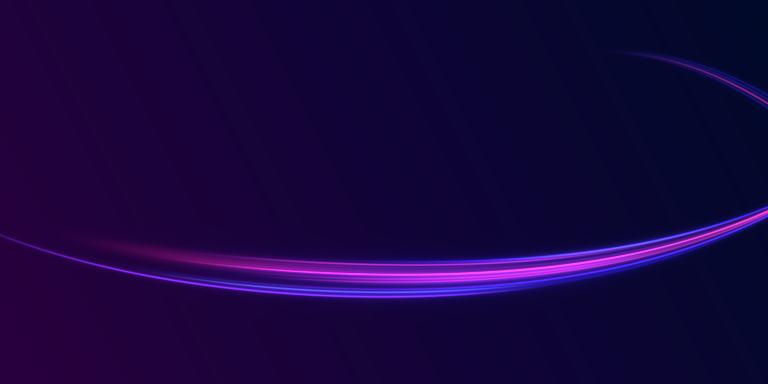
This background is drawn by a WebGL 2 fragment shader. Its source:

```glsl
#version 300 es
precision highp float;
// Curved neon light trails sweeping across a violet to navy gradient.

uniform vec2 u_resolution;
out vec4 fragColor;

const vec3 PLUM = vec3(0.16, 0.0, 0.24);
const vec3 INDIGO = vec3(0.065, 0.013, 0.215);
const vec3 NAVY = vec3(0.0, 0.035, 0.16);
const vec3 BLUE = vec3(0.14, 0.10, 0.85);
const vec3 SKY = vec3(0.38, 0.42, 1.0);
const vec3 VIOLET = vec3(0.50, 0.18, 0.95);
const vec3 PINK = vec3(0.95, 0.20, 0.62);
const vec3 CRIMSON = vec3(0.50, 0.06, 0.22);

// Sine-free hash of one value
float hash(float n) {
    n = fract(n * 0.1031);
    n *= n + 33.33;
    return fract(n * (n + n));
}

// Diagonal three-stop gradient
vec3 backdrop(vec2 p) {
    float g = 0.4 * p.x + 0.2 * p.y;
    vec3 warm = mix(PLUM, INDIGO, clamp(2.0 * g, 0.0, 1.0));
    return mix(warm, NAVY, clamp(2.0 * g - 1.0, 0.0, 1.0));
}

// Rises from a to b, falls from c to d
float span(float x, float a, float b, float c, float d) {
    return smoothstep(a, b, x) * (1.0 - smoothstep(c, d, x));
}

float bell(float d, float width) {
    return exp(-d * d / (width * width));
}

// Thin core with a faint halo
float trail(float d, float width) {
    return bell(d, width) + 0.14 * bell(d, width * 4.0);
}

// Height of the outer edge of the lower bundle, s measured from its lowest point
float outerEdge(float s) {
    return 0.227 + s * s * (0.143 + s * (0.022 + 0.04 * s));
}

float outerSlope(float s) {
    return s * (0.286 + s * (0.066 + 0.16 * s));
}

// Thickness of the bundle, narrowing to the right
float bundleWidth(float s) {
    return 0.092 - s * (0.018 + 0.045 * s);
}

// Lower bundle: lane 0 is the outer edge, lane 1 the inner edge
vec3 lowerBundle(vec2 p, float pixel) {
    float x = p.x;
    float s = x - 1.0;
    float width = bundleWidth(s);
    float tilt = inversesqrt(1.0 + pow(outerSlope(s), 2.0));
    float h = p.y - outerEdge(s);
    float lane = h / width;
    float scale = width * tilt;
    float core = max(0.0026, 0.65 * pixel);

    // Soft glows between the lanes
    vec3 light = CRIMSON * 0.50 * bell(lane - 0.72, 0.20) * span(x, 0.1, 0.55, 0.65, 1.1);
    light += PINK * 0.42 * bell(lane - 0.52, 0.17) * span(x, 0.75, 1.25, 1.45, 1.85);
    light += BLUE * 0.28 * bell(lane - 0.5, 0.55) * span(x, 0.25, 1.1, 1.5, 2.1);

    // Fine scattered lanes
    for (int i = 0; i < 14; i++) {
        float id = float(i);
        float at = (id + hash(id + 3.0)) / 14.0;
        float start = 1.1 * hash(id + 21.0);
        float finish = 1.3 + 1.2 * hash(id + 47.0);
        float fade = span(x, start, start + 0.5, finish - 0.4, finish);
        vec3 tint = mix(BLUE, PINK, hash(id + 71.0));
        light += tint * 0.20 * fade * trail((lane - at) * scale, core);
    }

    // Violet and blue lanes along the outer edge
    light += VIOLET * 0.85 * span(x, -0.25, 0.5, 1.05, 1.5) * trail(lane * scale, core);
    light += SKY * 0.65 * span(x, 0.3, 0.75, 1.1, 1.5) * trail((lane - 0.13) * scale, core);
    light += BLUE * 0.75 * span(x, 0.9, 1.4, 2.2, 2.6) * trail((lane - 0.20) * scale, core);

    // Pink lanes through the middle
    light += PINK * 0.40 * span(x, 0.6, 1.0, 2.2, 2.6) * trail((lane - 0.42) * scale, core);
    light += PINK * 0.90 * span(x, 0.35, 0.95, 2.2, 2.6) * trail((lane - 0.63) * scale, core);
    light += PINK * 0.50 * span(x, 0.5, 1.0, 1.3, 1.8) * trail((lane - 0.91) * scale, core);

    // Blue inner edge, brightest right of centre
    light += BLUE * 0.75 * span(x, 0.8, 1.35, 2.2, 2.6) * trail((lane - 1.0) * scale, core);
    light += SKY * 0.50 * span(x, 1.2, 1.55, 1.65, 2.0) * trail((lane - 1.0) * scale, core);
    return light;
}

// Faint far side of the loop, entering at the upper right
vec3 upperArc(vec2 p, float pixel) {
    float s = max(p.x - 1.55, 0.0);
    float tilt = inversesqrt(1.0 + pow(1.44 * s, 2.0));
    float h = p.y - (0.865 - 0.72 * s * s);
    float core = max(0.0024, 0.65 * pixel);
    vec3 light = vec3(0.0);
    for (int i = 0; i < 4; i++) {
        float d = (h - 0.024 * s * float(i)) * tilt;
        vec3 tint = i == 1 ? 0.55 * PINK : 0.35 * BLUE;
        light += tint * trail(d, core);
    }
    return light * smoothstep(1.55, 2.0, p.x);
}

void main() {
    vec2 p = gl_FragCoord.xy / u_resolution * vec2(2.0, 1.0);
    float pixel = 1.0 / u_resolution.y;
    vec3 color = backdrop(p) + lowerBundle(p, pixel) + upperArc(p, pixel);
    fragColor = vec4(min(color, 1.0), 1.0);
}
```
